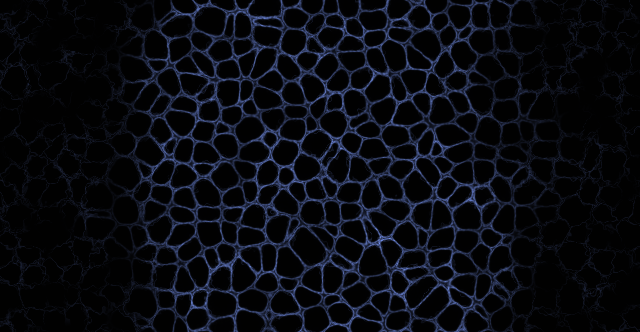
This pattern is drawn by a WebGL 2 fragment shader. Its source:

```glsl
#version 300 es
precision highp float;
// A blue web of rounded cells on black, with frayed fibres fading out to both sides.

#define CELL_SIZE 0.065
#define JITTER 0.86
#define SIZE_SPREAD 0.36
#define ROUNDING 11.5
#define VEIN_WIDTH 0.0026
#define HAIR_WIDTH 0.0011
#define HAIR_LAYERS 3
#define HAIR_WANDER 0.021
#define WEB_CENTER 0.985
#define WEB_HALF_WIDTH 0.57
#define WEB_FADE 0.18
#define VEIN_COLOR vec3(0.26, 0.322, 0.525)

uniform vec2 u_resolution;
out vec4 fragColor;

// Dense tangles: position and radius
const vec3 KNOTS[10] = vec3[10](
    vec3(0.44, 0.71, 0.06), vec3(0.84, 0.40, 0.06),
    vec3(1.14, 0.28, 0.05), vec3(0.99, 0.51, 0.06),
    vec3(0.80, 0.96, 0.06), vec3(1.08, 0.92, 0.06),
    vec3(1.26, 0.12, 0.05), vec3(1.48, 0.44, 0.06),
    vec3(0.63, 0.07, 0.07), vec3(0.94, 0.61, 0.05));

vec3 hash3(vec2 p) {
    vec3 q = fract(p.xyx * vec3(0.1031, 0.1030, 0.0973));
    q += dot(q, q.yxz + 33.33);
    return fract((q.xxy + q.yzz) * q.zyx);
}

float cornerNoise(vec2 cell, vec2 offset, vec2 f) {
    float angle = 6.2832 * hash3(cell + offset + 71.0).x;
    return dot(vec2(cos(angle), sin(angle)), f - offset);
}

float gradientNoise(vec2 p) {
    vec2 i = floor(p), f = p - i;
    vec2 u = f * f * f * (f * (f * 6.0 - 15.0) + 10.0);
    return mix(mix(cornerNoise(i, vec2(0, 0), f), cornerNoise(i, vec2(1, 0), f), u.x),
               mix(cornerNoise(i, vec2(0, 1), f), cornerNoise(i, vec2(1, 1), f), u.x), u.y);
}

vec2 noiseVector(vec2 p) {
    return vec2(gradientNoise(p), gradientNoise(p + vec2(37.2, 91.7)));
}

// Seed offset in xy, size weight in z
vec3 seed(vec2 cell) {
    vec3 h = hash3(cell + 19.0);
    return vec3(0.5 + JITTER * (h.xy - 0.5), SIZE_SPREAD * h.z);
}

// Rounded distance to the nearest border of a weighted Voronoi diagram
float borderDistance(vec2 p) {
    p /= CELL_SIZE;
    vec2 base = floor(p), f = p - base;
    vec2 ownCell = vec2(0), ownSeed = vec2(0);
    float ownPower = 1e3;
    for (int y = -2; y <= 2; y++)
    for (int x = -2; x <= 2; x++) {
        vec2 g = vec2(x, y);
        vec3 s = seed(base + g);
        vec2 r = g + s.xy - f;
        float power = dot(r, r) - s.z;
        if (power < ownPower) { ownPower = power; ownCell = g; ownSeed = r; }
    }
    float sum = 1e-9;
    for (int y = -2; y <= 2; y++)
    for (int x = -2; x <= 2; x++) {
        vec2 g = ownCell + vec2(x, y);
        if (x == 0 && y == 0) continue;
        vec3 s = seed(base + g);
        vec2 r = g + s.xy - f;
        float power = dot(r, r) - s.z;
        float edge = (power - ownPower) / (2.0 * max(length(r - ownSeed), 0.25));
        sum += exp(-ROUNDING * edge);
    }
    return -log(sum) / ROUNDING * CELL_SIZE;
}

float stroke(float d, float width) {
    float t = d / width;
    return exp(-t * t);
}

void main() {
    vec2 p = gl_FragCoord.xy / u_resolution.y;
    float pixel = 1.0 / u_resolution.y;

    // Bright middle band with ragged sides, narrower at top and bottom
    float patches = gradientNoise(p * 4.5);
    float side = abs(p.x - WEB_CENTER) + 0.32 * (p.y - 0.5) * (p.y - 0.5) + 0.16 * patches;
    float web = 1.0 - smoothstep(WEB_HALF_WIDTH - WEB_FADE, WEB_HALF_WIDTH + WEB_FADE, side);

    float tangle = 0.0;
    for (int i = 0; i < 10; i++) {
        vec2 r = (p - KNOTS[i].xy) / KNOTS[i].z;
        tangle += exp(-dot(r, r));
    }

    // Main veins, dimmer inside the junctions, and the soft fuzz beside them
    vec2 bent = p + 0.022 * noiseVector(p * 6.0) + 0.004 * noiseVector(p * 38.0);
    float d = borderDistance(bent);
    float grain = 0.5 + 0.9 * gradientNoise(p * 130.0);
    float strength = 0.74 + 0.55 * gradientNoise(p * 13.0 + 5.0) + 0.06 * tangle;
    float vein = stroke(max(d, 0.0), max(VEIN_WIDTH, 0.65 * pixel));
    vein *= mix(0.25, 1.0, stroke(min(d, 0.0), 0.0024));
    float light = web * strength * vein * (0.65 + 0.7 * grain);
    light += web * grain * (0.03 + 0.07 * tangle) * exp(-max(d, 0.0) / 0.007);

    // Wandering, broken hairs that reach past the web
    for (int i = 0; i < HAIR_LAYERS; i++) {
        vec2 shift = vec2(13.7, 29.3) * float(i + 1);
        vec2 q = bent + HAIR_WANDER * noiseVector(p * 27.0 + shift) + 0.009 * noiseVector(p * 70.0 + shift);
        float gaps = smoothstep(-0.1, 0.3, gradientNoise(p * 8.0 + shift));
        float amount = 0.19 + 0.03 * web + 0.12 * web * tangle;
        light += amount * gaps * stroke(borderDistance(q), max(HAIR_WIDTH, 0.45 * pixel));
    }

    fragColor = vec4(vec3(0.004, 0.004, 0.005) + VEIN_COLOR * light, 1.0);
}
```
